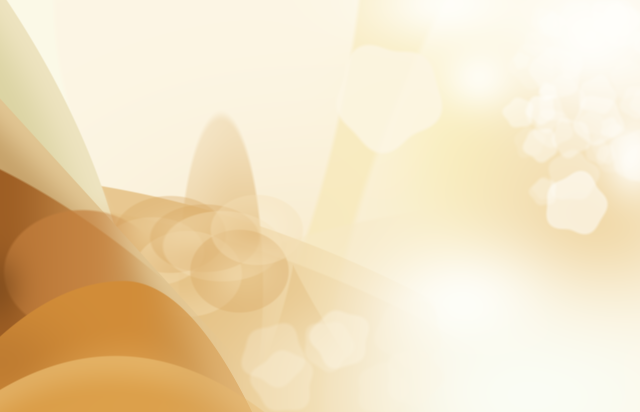
Reproduce this background procedurally as a Shadertoy shader.

```glsl
const vec2 CANVAS = vec2(1.55, 1.0);
const vec3 CREAM = vec3(0.988, 0.963, 0.895);
const vec3 WHITE = vec3(1.0, 0.998, 0.985);
const vec3 MINT = vec3(0.98, 0.993, 0.965);
const vec3 YELLOW = vec3(0.98, 0.94, 0.73);
const vec3 SAND = vec3(0.94, 0.84, 0.64);
const vec3 HONEY = vec3(0.89, 0.74, 0.49);
const vec3 AMBER = vec3(0.82, 0.55, 0.22);
const vec3 BROWN = vec3(0.62, 0.37, 0.14);
const vec3 OLIVE = vec3(0.86, 0.83, 0.64);

float hash(float n) {
    return fract(sin(n * 127.1 + 3.7) * 4375.85);
}

// Soft elliptical light
float glow(vec2 p, vec2 center, vec2 radius) {
    vec2 d = (p - center) / radius;
    return exp(-dot(d, d));
}

// Coverage of the negative side of a distance
float cover(float dist, float soft) {
    return 1.0 - smoothstep(-soft, soft, dist);
}

float ellipse(vec2 p, vec2 center, vec2 radius) {
    return (length((p - center) / radius) - 1.0) * min(radius.x, radius.y);
}

// Slightly faceted disc
float facet(vec2 p, vec2 center, float radius, float turn) {
    vec2 d = p - center;
    float angle = atan(d.y, d.x) + turn;
    return length(d) - radius * (1.0 + 0.07 * cos(angle * 5.0) + 0.05 * sin(angle * 3.0));
}

vec3 backdrop(vec2 p) {
    vec3 c = mix(CREAM, SAND, 0.32 * glow(p, vec2(0.72, 0.3), vec2(0.5, 0.36)));
    // Curved yellow band
    float v = 1.0 - p.y;
    float left = 0.87 - 0.121 * v - 0.176 * v * v;
    float right = 0.78 + 0.06 * p.y + 0.24 * p.y * p.y;
    c = mix(c, vec3(0.965, 0.9, 0.69), 0.6 * cover(left - p.x, 0.008) * cover(p.x - right, 0.012));
    c = mix(c, YELLOW, 0.75 * glow(p, vec2(1.13, 0.66), vec2(0.2, 0.33)));
    c = mix(c, SAND, 0.9 * glow(p, vec2(1.43, 0.46), vec2(0.27, 0.19)));
    c = mix(c, SAND, 0.55 * glow(p, vec2(1.38, 0.68), vec2(0.2, 0.18)));
    // Faint rising swell
    float x = p.x - 0.65;
    float swell = cover(p.y - 0.4 - 0.33 * x + 0.25 * x * x, 0.006);
    return mix(c, vec3(0.965, 0.91, 0.77), 0.65 * swell * (1.0 - smoothstep(0.1, 0.5, x)));
}

vec3 addSpire(vec3 c, vec2 p) {
    float shape = cover(ellipse(p, vec2(0.535, 0.3), vec2(0.102, 0.42)), 0.004);
    float shade = mix(0.85, 0.4, smoothstep(0.42, 0.72, p.y));
    shade *= mix(0.65, 1.0, smoothstep(0.44, 0.58, p.x));
    return mix(c, vec3(0.9, 0.77, 0.55), shape * shade * smoothstep(0.05, 0.3, p.y));
}

vec3 addRidge(vec3 c, vec2 p) {
    float top = 0.5765 - 0.0608 * p.x - 0.2198 * p.x * p.x;
    float fade = 1.0 - smoothstep(0.35, 1.3, p.x);
    vec3 tint = mix(HONEY, SAND, smoothstep(0.35, 0.85, p.x));
    c = mix(c, tint, 0.8 * fade * cover(p.y - top, 0.003));
    c = mix(c, HONEY, 0.38 * fade * cover(p.y - top + 0.06, 0.004));
    // Peaked veil
    float drop = 0.355 - p.y;
    float veil = max(abs(p.x - 0.71 - 0.15 * drop) - 0.35 * drop - 0.4 * drop * drop, -drop);
    return mix(c, HONEY, 0.5 * cover(veil, 0.004) * (1.0 - smoothstep(0.05, 0.25, drop)));
}

// Overlapping translucent shells
vec3 addShells(vec3 c, vec2 p) {
    for (int i = 0; i < 7; i++) {
        float n = float(i);
        vec2 center = vec2(0.37 + 0.042 * n, 0.39 + 0.055 * sin(n * 2.3));
        vec2 radius = vec2(0.1, 0.075) + vec2(0.05, 0.04) * vec2(hash(n), hash(n + 9.0));
        float d = ellipse(p, center, radius);
        vec3 tint = mix(vec3(0.96, 0.88, 0.72), vec3(0.85, 0.66, 0.39), mod(n, 2.0));
        c = mix(c, tint, cover(d, 0.003) * (0.06 + 0.32 * smoothstep(-0.09, 0.0, d)));
    }
    return c;
}

vec3 addFan(vec3 c, vec2 p) {
    float v = 1.0 - p.y;
    float rim = p.x - 0.016 - 0.577 * v - 0.343 * v * (p.y - 0.747);
    float high = smoothstep(0.48, 0.62, p.y);
    c = mix(c, vec3(0.985, 0.98, 0.91), 0.8 * high * cover(p.x - 0.13 - 0.55 * v * v, 0.008));
    vec3 fan = mix(OLIVE, vec3(0.93, 0.89, 0.75), smoothstep(-0.15, 0.0, rim));
    c = mix(c, fan, cover(rim, 0.003) * smoothstep(0.35, 0.55, p.y));
    // Steep diagonal sheet
    float sheet = p.y - 0.761 + 1.1 * p.x;
    vec3 tint = mix(vec3(0.78, 0.64, 0.42), vec3(0.88, 0.77, 0.57), smoothstep(-0.15, 0.0, sheet));
    c = mix(c, tint, cover(sheet, 0.003) * (1.0 - smoothstep(0.35, 0.62, p.x)));
    // Dark wedge and its bulge
    float wedge = p.y - 0.589 + 0.5 * p.x + 0.45 * p.x * p.x;
    tint = mix(BROWN, vec3(0.8, 0.58, 0.32), smoothstep(0.0, 0.28, p.x));
    c = mix(c, tint, cover(wedge, 0.004) * (1.0 - smoothstep(0.22, 0.42, p.x)));
    float bulge = cover(ellipse(p, vec2(0.2, 0.34), vec2(0.19, 0.15)), 0.004);
    c = mix(c, vec3(0.77, 0.5, 0.24), 0.7 * bulge * (1.0 - smoothstep(0.2, 0.36, p.x)));
    return mix(c, BROWN * 0.8, 0.75 * glow(p, vec2(-0.01, 0.3), vec2(0.06, 0.08)));
}

vec3 addDomes(vec3 c, vec2 p) {
    float x = p.x - 0.3;
    float tall = p.y - 0.318 + (x < 0.0 ? 1.5 : 3.3) * x * x;
    vec3 tint = mix(AMBER, vec3(0.88, 0.66, 0.35), smoothstep(0.1, 0.3, -tall));
    tint = mix(tint, BROWN, 0.35 * glow(p, vec2(0.0, 0.12), vec2(0.16, 0.12)));
    c = mix(c, tint, cover(tall, 0.003) * (1.0 - 0.55 * smoothstep(0.0, 0.24, x)));
    float low = p.y - 0.136 + 1.05 * (x + 0.02) * (x + 0.02);
    tint = mix(vec3(0.9, 0.71, 0.41), vec3(0.86, 0.62, 0.28), smoothstep(0.0, 0.1, -low));
    return mix(c, tint, cover(low, 0.003) * (0.85 - 0.4 * smoothstep(0.05, 0.3, x)));
}

vec3 addLights(vec3 c, vec2 p) {
    c = mix(c, WHITE, 0.92 * glow(p, vec2(1.12, 0.26), vec2(0.2, 0.14)));
    c = mix(c, MINT, 0.9 * glow(p, vec2(1.28, 0.04), vec2(0.42, 0.21)));
    c = mix(c, WHITE, 0.95 * glow(p, vec2(1.43, 0.91), vec2(0.2, 0.17)));
    c = mix(c, WHITE, 0.9 * glow(p, vec2(1.08, 0.99), vec2(0.19, 0.1)));
    c = mix(c, WHITE, 0.8 * glow(p, vec2(1.16, 0.81), vec2(0.09, 0.08)));
    c = mix(c, WHITE, 0.8 * glow(p, vec2(1.53, 0.62), vec2(0.06, 0.09)));
    // Large pale discs
    c = mix(c, CREAM, 0.8 * cover(facet(p, vec2(0.94, 0.765), 0.125, 0.4), 0.006));
    c = mix(c, WHITE, 0.55 * cover(facet(p, vec2(1.395, 0.505), 0.073, 1.2), 0.005));
    // Scattered small discs, then flecks near the lower fold
    for (int i = 0; i < 44; i++) {
        float n = float(i);
        bool fleck = i > 36;
        vec2 spread = vec2(hash(n), hash(n + 51.0)) - 0.5;
        vec2 center = fleck ? vec2(0.84, 0.13) + spread * vec2(0.36, 0.16)
                            : vec2(1.4, 0.75) + spread * vec2(0.34, 0.44);
        float radius = mix(0.018, 0.062, hash(n + 103.0)) + (fleck ? 0.03 : 0.0);
        float d = facet(p, center, radius, 6.28 * hash(n + 7.0));
        c = mix(c, fleck ? CREAM : WHITE, cover(d, 0.006) * mix(0.12, 0.42, hash(n + 31.0)));
    }
    return c;
}

void mainImage(out vec4 fragColor, in vec2 fragCoord) {
    vec2 p = fragCoord / iResolution.xy * CANVAS;
    vec3 c = addSpire(backdrop(p), p);
    c = addShells(addRidge(c, p), p);
    c = addDomes(addFan(c, p), p);
    fragColor = vec4(addLights(c, p), 1.0);
}
```
